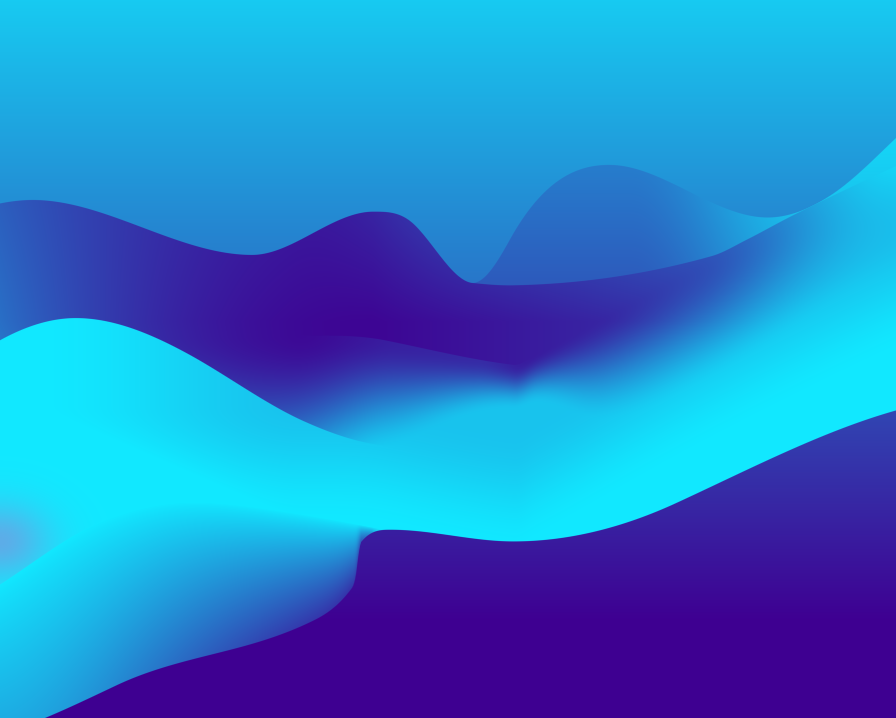
Give the GLSL for this background, as a WebGL 1 fragment shader.

```glsl
precision highp float;
// Layered flowing waves in violet, blue and cyan under a graded sky.

uniform vec2 u_resolution;

// Canvas extent in drawing units; y runs downward from the top edge.
#define CANVAS vec2(7.68, 6.14)
#define VIOLET vec3(0.243, 0.0, 0.57)
#define CYAN vec3(0.067, 0.91, 1.0)
#define LILAC vec3(0.46, 0.60, 0.88)
#define SKY_TOP 0.87
#define SKY_FADE 0.15
#define WAVE_TONE 0.84
#define FOLD_CONTRAST 0.10

// Cubic between two knots, each holding (x, height, slope).
float bend(float x, vec3 a, vec3 b) {
  float w = b.x - a.x;
  float t = clamp((x - a.x) / w, 0.0, 1.0);
  float u = 1.0 - t;
  return u * u * ((1.0 + 2.0 * t) * a.y + t * w * a.z)
       + t * t * ((1.0 + 2.0 * u) * b.y - u * w * b.z);
}

// Smooth curve through six knots, flat beyond its ends.
float ridge(float x, vec3 a, vec3 b, vec3 c, vec3 d, vec3 e, vec3 f) {
  if (x < b.x) return bend(x, a, b);
  if (x < c.x) return bend(x, b, c);
  if (x < d.x) return bend(x, c, d);
  if (x < e.x) return bend(x, d, e);
  return bend(x, e, f);
}

float hillTop(float x) {
  return ridge(x, vec3(4.05, 2.42, 0.0), vec3(4.37, 2.05, -1.8), vec3(5.22, 1.41, 0.0),
    vec3(6.58, 1.86, 0.0), vec3(7.12, 1.67, -0.65), vec3(7.68, 1.18, -0.95));
}

float mountainTop(float x) {
  if (x < 4.05)
    return ridge(x, vec3(0.0, 1.74, -0.2), vec3(0.28, 1.71, 0.0), vec3(2.16, 2.18, 0.0),
      vec3(3.2, 1.81, 0.0), vec3(3.55, 1.92, 0.95), vec3(4.05, 2.42, 0.1));
  return ridge(x, vec3(4.05, 2.42, 0.1), vec3(4.4, 2.44, -0.02), vec3(6.1, 2.19, -0.28),
    vec3(6.4, 2.05, -0.5), vec3(6.8, 1.84, -0.5), vec3(7.68, 1.42, -0.46));
}

// Crease where the violet ridge turns into the cyan wave.
float foldLine(float x) {
  return ridge(x, vec3(2.7, 2.87, 0.0), vec3(3.3, 2.91, 0.2), vec3(4.4, 3.12, 0.12),
    vec3(4.6, 3.03, -0.54), vec3(6.1, 2.2, -0.52), vec3(7.68, 1.42, -0.46));
}

// Height over which the crease blends into the wave.
float foldDepth(float x) {
  return ridge(x, vec3(2.0, 1.7, 0.0), vec3(3.3, 0.95, -0.6), vec3(4.45, 0.38, 0.0),
    vec3(5.2, 0.9, 0.5), vec3(6.1, 1.05, 0.0), vec3(7.68, 0.9, 0.0));
}

float waveCrest(float x) {
  return ridge(x, vec3(0.0, 2.91, -0.55), vec3(0.65, 2.72, 0.0), vec3(1.6, 3.02, 0.54),
    vec3(2.6, 3.6, 0.45), vec3(3.45, 3.82, 0.0), vec3(5.0, 3.82, 0.0));
}

float lobeTop(float x) {
  return ridge(x, vec3(0.0, 5.0, -0.65), vec3(0.6, 4.6, -0.6), vec3(1.3, 4.33, -0.2),
    vec3(1.8, 4.3, 0.05), vec3(2.4, 4.37, 0.15), vec3(3.3, 4.53, 0.2));
}

float floorTop(float x) {
  if (x < 3.06)
    return ridge(x, vec3(0.0, 6.28, -0.3), vec3(1.0, 5.86, -0.47), vec3(2.0, 5.55, -0.26),
      vec3(2.7, 5.3, -0.5), vec3(3.0, 5.05, -1.3), vec3(3.06, 4.85, -8.0));
  return ridge(x, vec3(3.06, 4.85, -8.0), vec3(3.1, 4.63, -1.2), vec3(3.35, 4.53, 0.0),
    vec3(4.4, 4.63, 0.0), vec3(5.8, 4.3, -0.46), vec3(7.68, 3.51, -0.28));
}

// Antialiased cover below a curve, from its heights here and one pixel on.
float below(float y, float here, float next, float px) {
  float dist = (y - here) / length(vec2(px, next - here));
  return smoothstep(-0.7, 0.7, dist);
}

void main() {
  vec2 uv = gl_FragCoord.xy / u_resolution;
  float x = uv.x * CANVAS.x, y = (1.0 - uv.y) * CANVAS.y;
  float px = CANVAS.y / u_resolution.y, xn = x + px;

  // Sky and far hill; every tone runs from violet (0) to cyan (1)
  float tone = SKY_TOP - SKY_FADE * y;
  float hill = 0.42 + 0.15 * (2.2 - y) + 0.35 * smoothstep(5.4, 7.0, x);
  tone = mix(tone, hill, below(y, hillTop(x), hillTop(xn), px));

  // Violet ridge, lighter toward both sides and the top
  float west = max(3.2 - x, 0.0) / 3.2;
  float ridgeTone = 0.02 + west * west * (0.42 + 0.15 * (y - 2.5))
    + 0.07 * max(x - 3.2, 0.0) + 0.25 * smoothstep(6.0, 7.6, x)
    + mix(0.08, 0.25, smoothstep(2.5, 4.2, x)) * max(2.75 - y, 0.0);

  // Wave body and the soft slope leading into it
  float fold = foldLine(x), depth = y - fold;
  float body = WAVE_TONE + 0.16 * smoothstep(0.6, 1.6, depth);
  body = min(body + 0.16 * (1.0 - smoothstep(0.3, 2.6, x)), 1.0);
  float crease = smoothstep(2.5, 3.4, x) * (1.0 - smoothstep(4.1, 4.6, x));
  ridgeTone += FOLD_CONTRAST * crease * below(y, fold, foldLine(xn), px);
  float slope = mix(ridgeTone, body, smoothstep(0.0, 1.0, depth / foldDepth(x)));
  float wave = mix(slope, body, below(y, waveCrest(x), waveCrest(xn), px));
  tone = mix(tone, wave, below(y, mountainTop(x), mountainTop(xn), px));

  // Lower left lobe, fading from its bright rim to blue
  float rim = lobeTop(x), base = floorTop(x);
  float across = clamp((y - rim) / max(base - rim, 0.05), 0.0, 1.0);
  float lobe = mix(body, mix(0.72, 0.22, smoothstep(0.0, 3.0, x)), pow(across, 0.8));
  float inLobe = below(y, rim, lobeTop(xn), px);
  tone = mix(tone, lobe, inLobe * (1.0 - smoothstep(3.0, 3.35, x)));

  // Dark floor, then the lilac glow at the left edge
  float ground = max(0.167 * (5.3 - y), 0.0);
  tone = mix(tone, ground, below(y, base, floorTop(xn), px));
  vec2 glow = vec2(x / 0.42, (y - 4.63) / 0.32);
  vec3 color = mix(VIOLET, CYAN, clamp(tone, 0.0, 1.0));
  color = mix(color, LILAC, 0.75 * exp(-dot(glow, glow)) * (1.0 - inLobe));
  gl_FragColor = vec4(color, 1.0);
}
```
